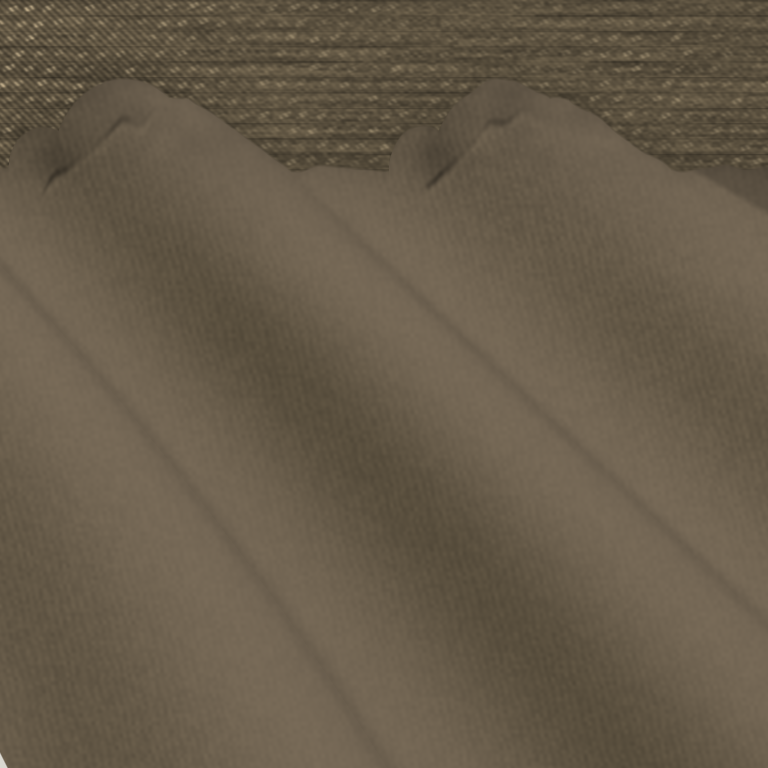
This texture is drawn by a Shadertoy shader. Its source:

```glsl
float hash(vec2 p) {
    p = fract(p * vec2(0.1031, 0.1137));
    p += dot(p, p.yx + 33.33);
    return fract((p.x + p.y) * p.x * 17.0);
}

float noise(vec2 p) {
    vec2 i = floor(p), f = fract(p);
    f = f * f * (3.0 - 2.0 * f);
    return mix(mix(hash(i), hash(i + vec2(1, 0)), f.x),
               mix(hash(i + vec2(0, 1)), hash(i + vec2(1, 1)), f.x), f.y);
}

// Height of a rounded bump at x
float lobe(float x, float center, float halfWidth, float height) {
    float d = (x - center) / halfWidth;
    return height * sqrt(max(0.0, 1.0 - d * d));
}

// Coarse woven ground: level streaks with rows of small bright stitches
vec3 wovenGround(vec2 p) {
    float leftSide = smoothstep(0.4, 0.08, p.x);
    float streak = noise(p * vec2(11.0, 210.0)) - 0.5;
    float thread = noise(p * vec2(170.0, 300.0)) - 0.5;
    vec3 color = vec3(0.355, 0.315, 0.245) * (1.0 + 0.3 * streak + 0.26 * thread);

    vec2 grid = p * vec2(38.0, 50.0);
    grid.x += 0.5 * mod(floor(grid.y), 2.0);
    vec2 id = floor(grid), cell = fract(grid) - 0.5;
    cell += 0.25 * (vec2(hash(id), hash(id + 31.0)) - 0.5);
    float stitch = smoothstep(0.26, 0.06, abs(cell.y + 0.4 * cell.x));
    stitch *= smoothstep(0.38, 0.1, abs(cell.x)) * (0.3 + 0.7 * hash(id + 7.0));
    float patches = mix(0.55, 1.0, leftSide);
    patches *= 0.45 + 0.8 * noise(p * vec2(7.0, 14.0) + 4.0);
    float twill = sin(6.2832 * (p.x * 100.0 - p.y * 100.0));
    color += vec3(0.24, 0.22, 0.18) * stitch * patches * (0.8 + 0.3 * twill);

    float gap = smoothstep(0.13, 0.0, abs(fract(p.y * 50.0) - 0.04));
    color *= 1.0 - 0.2 * gap * noise(p * vec2(16.0, 50.0));
    return color * (1.0 + mix(0.03, 0.13, leftSide) * twill);
}

// Draped cloth: soft diagonal folds between thin creases
vec3 foldedCloth(vec2 p) {
    float t = p.y - 0.345;
    float creaseA = 0.92 * t - 0.23 * t * t;
    float creaseB = 0.404 + 1.064 * (p.y - 0.254);
    float fold = (p.x - creaseA) / (creaseB - creaseA);
    float index = floor(fold), phase = fract(fold);

    // Broad valley, wider and shallower on the right-hand fold
    float rightFold = step(0.5, index);
    float offset = phase - mix(0.465, 0.51, rightFold);
    float spread = mix(offset < 0.0 ? 0.28 : 0.26, 0.31, rightFold);
    float valley = exp(-pow(abs(offset) / spread, 2.0));
    float depth = index == 0.0 ? 0.93 : 0.68;
    depth *= mix(0.6, 1.0, smoothstep(0.15, 0.46, p.y));
    vec3 color = mix(vec3(0.472, 0.418, 0.345), vec3(0.338, 0.299, 0.232), valley * depth);
    color *= mix(0.91, 1.0, smoothstep(0.13, 0.38, p.y));

    // Thin crease with a soft shadow beside it
    float side = phase > 0.5 ? phase - 1.0 : phase;
    float crease = exp(-pow(side / 0.022, 2.0)) + 0.5 * exp(-pow((side + 0.025) / 0.06, 2.0));
    color *= 1.0 - 0.075 * crease * smoothstep(0.16, 0.34, p.y) * step(fold, 1.6);

    // Shaded cloth behind the far right shoulder
    float behind = 0.221 + 0.577 * (p.x - 0.898) - p.y;
    color *= 1.0 - 0.17 * smoothstep(-0.004, 0.008, behind) * smoothstep(0.86, 0.93, p.x);

    // Fine steep ribs and grain, clearer in the shade
    float rib = sin(6.2832 * (p.x * 92.0 - p.y * 24.0 + 0.5 * noise(p * 40.0)));
    float across = sin(6.2832 * (p.y * 70.0 + p.x * 20.0));
    float grain = noise(p * 190.0) - 0.5 + 0.5 * (noise(p * 80.0) - 0.5);
    color *= 1.0 + (0.005 + 0.03 * valley) * rib * (0.7 + 0.3 * across);
    return color * (1.0 + (0.035 + 0.05 * valley) * grain);
}

void mainImage(out vec4 fragColor, in vec2 fragCoord) {
    vec2 p = fragCoord / iResolution.xy;
    p.y = 1.0 - p.y;
    float pixel = 1.0 / iResolution.y;

    // Repeating crown of the folds: peak, sloping shoulder, small left bump
    float k = mod(p.x - 0.163 + 0.165, 0.495) - 0.165;
    float crown = lobe(k, 0.0, 0.095, 0.115);
    float shoulder = max(0.0, min(0.091, 0.147 - 0.68 * k));
    crown = max(crown, shoulder * smoothstep(-0.05, 0.03, k));
    crown = max(crown, lobe(k, -0.106, 0.046, 0.052));
    float wobble = 0.01 * (noise(vec2(p.x * 36.0, 2.0)) - 0.5);
    float below = p.y - (0.219 - crown + wobble);

    vec3 cloth = foldedCloth(p);

    // Puckered hem crossing the crown
    float hem = 0.153 + 0.092 * pow(clamp((0.013 - k) / 0.117, 0.0, 1.3), 1.5);
    hem += 0.026 * (noise(vec2(p.x * 44.0, 9.0)) - 0.5);
    float reach = smoothstep(-0.115, -0.095, k) * smoothstep(0.08, 0.015, k);
    float d = p.y - hem;
    float pinch = exp(-pow((k + 0.09) / 0.02, 2.0)) + 0.6 * exp(-pow((k + 0.01) / 0.018, 2.0));
    float tuck = exp(-pow(d / 0.006, 2.0)) * (0.05 + 0.3 * pinch);
    float underside = smoothstep(0.004, -0.018, d) * 0.06;
    float lip = exp(-pow((d - 0.011) / 0.007, 2.0)) * 0.06;
    cloth *= 1.0 - reach * (tuck + underside - lip);

    // Shade under the left bump and uneven bulges along the top
    vec2 hollow = (vec2(k, p.y) - vec2(-0.095, 0.205)) / vec2(0.04, 0.028);
    cloth *= 1.0 - 0.14 * exp(-dot(hollow, hollow));
    float bulge = noise(p * vec2(24.0, 32.0) + 3.0) - 0.5;
    cloth *= 1.0 + 0.14 * bulge * smoothstep(0.25, 0.14, p.y);
    cloth *= 1.0 - 0.07 * exp(-max(below, 0.0) / 0.01);

    // Ground darkens where the cloth meets it
    vec3 ground = wovenGround(p) * (1.0 - 0.12 * exp(min(below, 0.0) / 0.018));
    vec3 color = mix(ground, cloth, smoothstep(-2.0 * pixel, 2.0 * pixel, below));

    // Pale sliver in the lower left corner
    float corner = (p.y - 0.98) * 0.5 - p.x;
    color = mix(color, vec3(0.86, 0.85, 0.82), smoothstep(-pixel, pixel, corner));
    fragColor = vec4(color, 1.0);
}
```
